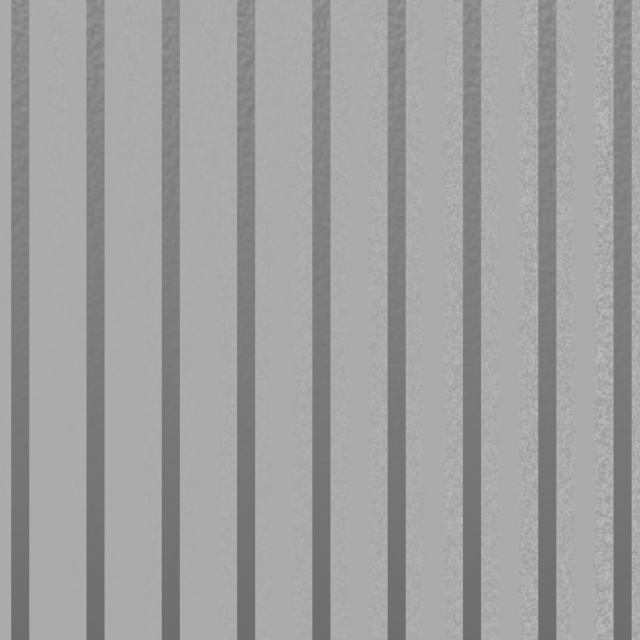
Reproduce this pattern procedurally as a Shadertoy shader.

```glsl
// Upright dark slats on a pale grey wall, repeated evenly across the canvas.
// Slats lighten and roughen towards the top; each pale panel has three strips
// of fine grain whose strength drifts across and up the canvas.

const float SLAT_COUNT = 8.5;      // repeats across the canvas
const float SLAT_WIDTH = 0.24;     // share of one repeat
const float SLAT_START = 0.0175;   // left edge of the first slat, canvas units

const vec3 PANEL_GREY = vec3(0.67);
const vec3 SLAT_LOW   = vec3(0.43);
const vec3 SLAT_HIGH  = vec3(0.545);

float hash21(vec2 p) {
    vec3 q = fract(vec3(p.xyx) * 0.1031);
    q += dot(q, q.yzx + 33.33);
    return fract((q.x + q.y) * q.z);
}

float valueNoise(vec2 p) {
    vec2 cell = floor(p);
    vec2 f = fract(p);
    f = f * f * (3.0 - 2.0 * f);
    float low  = mix(hash21(cell), hash21(cell + vec2(1.0, 0.0)), f.x);
    float high = mix(hash21(cell + vec2(0.0, 1.0)), hash21(cell + vec2(1.0)), f.x);
    return mix(low, high, f.y);
}

// Two octaves of fine grain, centred on zero
float grain(vec2 uv, float frequency) {
    float fine = valueNoise(uv * frequency);
    float coarse = valueNoise(uv * frequency * 0.53 + 17.0);
    return 0.65 * fine + 0.35 * coarse - 0.5;
}

// Relief: slope of the grain along a diagonal, as if lit from above left
float emboss(vec2 uv, float frequency) {
    vec2 offset = vec2(-0.4, 0.6) / frequency;
    return grain(uv + offset, frequency) - grain(uv - offset, frequency);
}

// Soft-edged band from a to b
float band(float x, float a, float b, float soft) {
    return smoothstep(a - soft, a + soft, x) - smoothstep(b - soft, b + soft, x);
}

// Grain strength at position t (0..1) across a panel
float panelRoughness(float t, vec2 uv) {
    float left   = band(t, -0.2, 0.31, 0.07) * 0.75;
    float right  = band(t, 0.67, 1.2, 0.07);
    float middle = band(t, 0.33, 0.66, 0.05);
    float sides = (left + right) * (0.012 + 0.17 * uv.x * uv.x);
    float centre = middle * 0.055 * uv.y * uv.y * (1.0 - uv.x);
    return sides + centre;
}

vec3 panelColour(float t, vec2 uv) {
    return PANEL_GREY + panelRoughness(t, uv) * grain(uv, 330.0);
}

vec3 slatColour(vec2 uv) {
    float roughness = 0.004 + 0.075 * uv.y * uv.y;
    return mix(SLAT_LOW, SLAT_HIGH, uv.y) + roughness * emboss(uv, 190.0);
}

void mainImage(out vec4 fragColor, in vec2 fragCoord) {
    vec2 uv = fragCoord / iResolution.xy;
    float phase = fract((uv.x - SLAT_START) * SLAT_COUNT);

    // Signed distance to the nearest slat edge, in repeats
    float fromCentre = abs(fract(phase - 0.5 * SLAT_WIDTH + 0.5) - 0.5);
    float edge = fromCentre - 0.5 * SLAT_WIDTH;
    float blur = 0.75 * SLAT_COUNT / iResolution.x;
    float slat = 1.0 - smoothstep(-blur, blur, edge);

    float t = (phase - SLAT_WIDTH) / (1.0 - SLAT_WIDTH);
    vec3 colour = mix(panelColour(t, uv), slatColour(uv), slat);
    fragColor = vec4(colour, 1.0);
}
```
